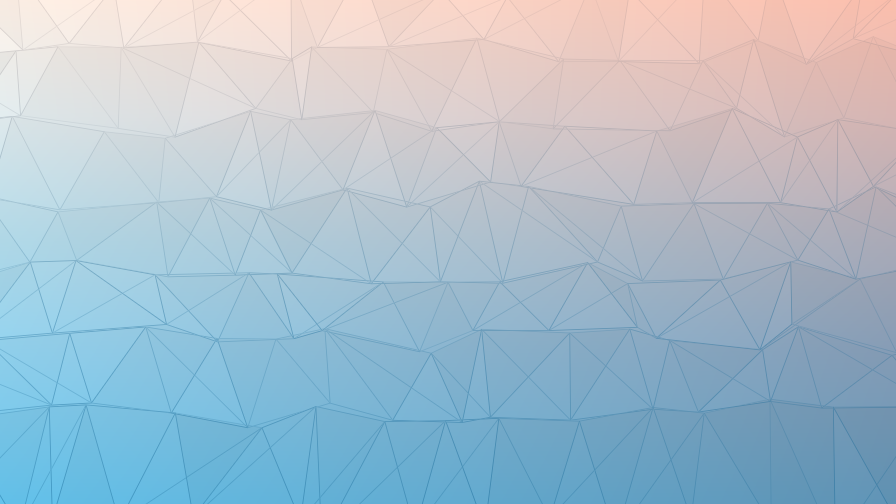
Give the GLSL for this background, as a Shadertoy shader.

```glsl
// A pastel low-poly backdrop: peach at the top melting into blue at the base.
// Strips of jittered triangles share loose rows, so their fine edges nearly
// coincide; each triangle adds a faint tone and a thin outline to the gradient.

vec2 hash2(vec2 p) {
    vec3 q = fract(vec3(p.xyx) * vec3(0.1031, 0.1030, 0.0973));
    q += dot(q, q.yzx + 33.33);
    return fract((q.xx + q.yz) * q.zy);
}

// Lattice corner; each strip shifts its own copy a little.
vec2 corner(float column, float row, float strip) {
    vec2 id = vec2(column, row) + 40.0;
    vec2 shared = hash2(id) - 0.5;
    vec2 own = hash2(id + 23.7 * (strip + 5.0)) - 0.5;
    vec2 home = vec2((column + 0.5 * mod(row, 2.0)) * 0.135,
                     0.0405 + 0.1425 * row - 0.09 * step(row, 0.5));
    return home + shared * vec2(0.09, 0.06) + own * vec2(0.05, 0.008);
}

float segmentDistance(vec2 p, vec2 a, vec2 b) {
    vec2 ab = b - a;
    return length(p - a - ab * clamp(dot(p - a, ab) / dot(ab, ab), 0.0, 1.0));
}

float side(vec2 p, vec2 a, vec2 b) {
    return (b.x - a.x) * (p.y - a.y) - (b.y - a.y) * (p.x - a.x);
}

// Signed distance to a triangle of either winding, negative inside.
float triangleDistance(vec2 p, vec2 a, vec2 b, vec2 c) {
    float winding = sign(side(c, a, b));
    float inner = min(side(p, a, b) * winding,
                  min(side(p, b, c) * winding, side(p, c, a) * winding));
    float edge = min(segmentDistance(p, a, b),
                 min(segmentDistance(p, b, c), segmentDistance(p, c, a)));
    return inner > 0.0 ? -edge : edge;
}

// Thin line that fades instead of widening when below one pixel.
float stroke(float dist, float width, float pixel) {
    return clamp(((width + pixel) * 0.5 - abs(dist)) / pixel, 0.0, min(1.0, width / pixel));
}

// Colour wash: a left and a right ramp blended across the canvas.
vec3 wash(vec2 uv) {
    float low = clamp(uv.y / 0.3, 0.0, 1.0);
    float mid = clamp((uv.y - 0.3) / 0.22, 0.0, 1.0);
    float high = clamp((uv.y - 0.52) / 0.25, 0.0, 1.0);
    float top = clamp((uv.y - 0.77) / 0.23, 0.0, 1.0);
    vec3 left = mix(vec3(0.38, 0.75, 0.91), vec3(0.56, 0.81, 0.92), low);
    left = mix(left, vec3(0.69, 0.85, 0.91), mid);
    left = mix(left, vec3(0.87, 0.91, 0.92), high);
    left = mix(left, vec3(0.99, 0.94, 0.90), top);
    vec3 right = mix(vec3(0.37, 0.57, 0.70), vec3(0.52, 0.61, 0.71), low);
    right = mix(right, vec3(0.66, 0.66, 0.71), mid);
    right = mix(right, vec3(0.84, 0.71, 0.70), high);
    right = mix(right, vec3(0.98, 0.74, 0.67), top);
    return mix(left, right, uv.x);
}

void mainImage(out vec4 fragColor, in vec2 fragCoord) {
    vec2 uv = fragCoord / iResolution.xy;
    vec2 p = fragCoord / iResolution.y;
    float pixel = 1.0 / iResolution.y;
    vec2 cell = floor(vec2(p.x / 0.135, (p.y - 0.0405) / 0.1425));
    float tone = 0.0;
    float lines = 0.0;

    // Nearby triangles: two per column of each strip, plus a crossing brace.
    for (int j = -1; j <= 1; j++) {
        for (int i = -2; i <= 1; i++) {
            float row = cell.y + float(j);
            float column = cell.x + float(i);
            bool odd = mod(row, 2.0) > 0.5;
            vec2 a = corner(column, row, row);
            vec2 b = corner(column + 1.0, row, row);
            vec2 c = corner(column, row + 1.0, row);
            vec2 d = corner(column + 1.0, row + 1.0, row);
            vec2 facet = hash2(vec2(column, row) + 91.3);
            float up = triangleDistance(p, a, b, odd ? d : c);
            float down = triangleDistance(p, c, d, odd ? a : b);

            // Facets darken toward the upper edge of their strip.
            float ramp = 5.0 * (0.25 * (a.y + b.y + c.y + d.y) - p.y);
            tone += (facet.x - 0.5 + ramp) * clamp(0.5 - up / pixel, 0.0, 1.0);
            tone += (facet.y - 0.5 + ramp) * clamp(0.5 - down / pixel, 0.0, 1.0);

            float brace = odd ? segmentDistance(p, b, c) : segmentDistance(p, a, d);
            lines = max(lines, stroke(up, 0.0017, pixel) * mix(0.4, 1.1, facet.x));
            lines = max(lines, stroke(down, 0.0017, pixel) * mix(0.4, 1.1, facet.y));
            lines = max(lines, stroke(brace, 0.0017, pixel) * 0.6 * step(0.4, facet.x));
        }
    }

    // Edges are bluer and stronger toward the base.
    vec3 color = wash(uv) * (1.0 + 0.032 * tone);
    vec3 ink = mix(vec3(0.08, 0.40, 0.58), vec3(0.52, 0.48, 0.50), smoothstep(0.3, 1.0, uv.y));
    color = mix(color, ink, lines * mix(0.48, 0.22, uv.y));
    fragColor = vec4(clamp(color, 0.0, 1.0), 1.0);
}
```
